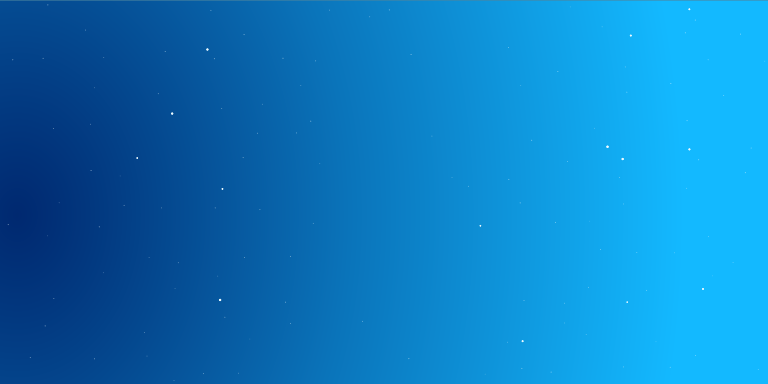
Reproduce this background procedurally as a WebGL 2 fragment shader.

```glsl
#version 300 es
precision highp float;
// A deep-to-bright blue radial gradient sprinkled with tiny white stars.

uniform vec2 u_resolution;
out vec4 outColor;

// Lengths are in canvas heights, origin at the lower left.
const vec2  GLOW_CENTER  = vec2(0.045, 0.44);
const float GLOW_RADIUS  = 1.735;
const float GLOW_FLATTEN = 0.76;   // below 1 stretches the glow vertically
const float CORE_CURVE   = 1.08;   // above 1 widens the dark core
const vec3  DEEP_BLUE    = vec3(0.0, 0.16, 0.44);
const vec3  MID_BLUE     = vec3(0.04, 0.455, 0.73);
const vec3  BRIGHT_BLUE  = vec3(0.075, 0.725, 1.0);
const vec3  STAR_COLOR   = vec3(0.92, 0.98, 1.0);
const vec3  EDGE_COLOR   = vec3(0.30, 0.52, 0.62);
const float EDGE_WIDTH   = 0.0026;
const float EDGE_ALPHA   = 0.55;
const float FAINT_CELL   = 0.1;
const float FAINT_SIZE   = 0.0013;
const float FAINT_ALPHA  = 0.38;
const float BRIGHT_CELL  = 0.16;
const float BRIGHT_SIZE  = 0.0029;
const float LEFT_BAND    = 0.45;   // x of the two starry bands
const float RIGHT_BAND   = 1.72;

float hash(vec2 p) {
    vec3 q = fract(vec3(p.xyx) * 0.1031);
    q += dot(q, q.yzx + 33.33);
    return fract((q.x + q.y) * q.z);
}

// Radial blend from the dark core to the bright rim.
vec3 sky(vec2 p) {
    vec2 offset = (p - GLOW_CENTER) * vec2(1.0, GLOW_FLATTEN);
    float t = clamp(length(offset) / GLOW_RADIUS, 0.0, 1.0);
    vec3 inner = mix(DEEP_BLUE, MID_BLUE, pow(t * 2.0, CORE_CURVE));
    vec3 outer = mix(MID_BLUE, BRIGHT_BLUE, t * 2.0 - 1.0);
    return t < 0.5 ? inner : outer;
}

// Soft weight of a vertical band around x = middle.
float band(float x, float middle, float halfWidth) {
    return 1.0 - smoothstep(0.6 * halfWidth, halfWidth, abs(x - middle));
}

// At most one jittered star per cell, fewer outside the two bands.
float stars(vec2 p, float cell, float size, float density, float spread,
            float background, float seed, float pixel) {
    vec2 id = floor(p / cell);
    vec2 jitter = vec2(hash(id + seed), hash(id + seed + 17.0));
    vec2 center = (id + mix(vec2(0.08), vec2(0.92), jitter)) * cell;
    float bands = max(band(center.x, LEFT_BAND, spread), band(center.x, RIGHT_BAND, spread));
    float present = step(hash(id + seed + 41.0), density * mix(background, 1.0, bands));
    float radius = size * mix(0.7, 1.15, hash(id + seed + 73.0));
    float halfPixel = 0.5 * pixel;
    float disc = 1.0 - smoothstep(radius - halfPixel, radius + halfPixel, distance(p, center));
    return present * disc;
}

void main() {
    float pixel = 1.0 / u_resolution.y;
    vec2 p = gl_FragCoord.xy * pixel;
    vec3 color = sky(p);

    // Two layers of stars
    float faint = stars(p, FAINT_CELL, FAINT_SIZE, 0.68, 0.5, 0.4, 5.0, pixel);
    float bright = stars(p, BRIGHT_CELL, BRIGHT_SIZE, 0.45, 0.26, 0.02, 29.0, pixel);
    color = mix(color, STAR_COLOR, max(faint * FAINT_ALPHA, bright));

    // Pale hairline along the top
    float edge = clamp((p.y + 0.5 * pixel - 1.0 + EDGE_WIDTH) / pixel, 0.0, 1.0);
    color = mix(color, EDGE_COLOR, EDGE_ALPHA * edge);

    outColor = vec4(color, 1.0);
}
```
